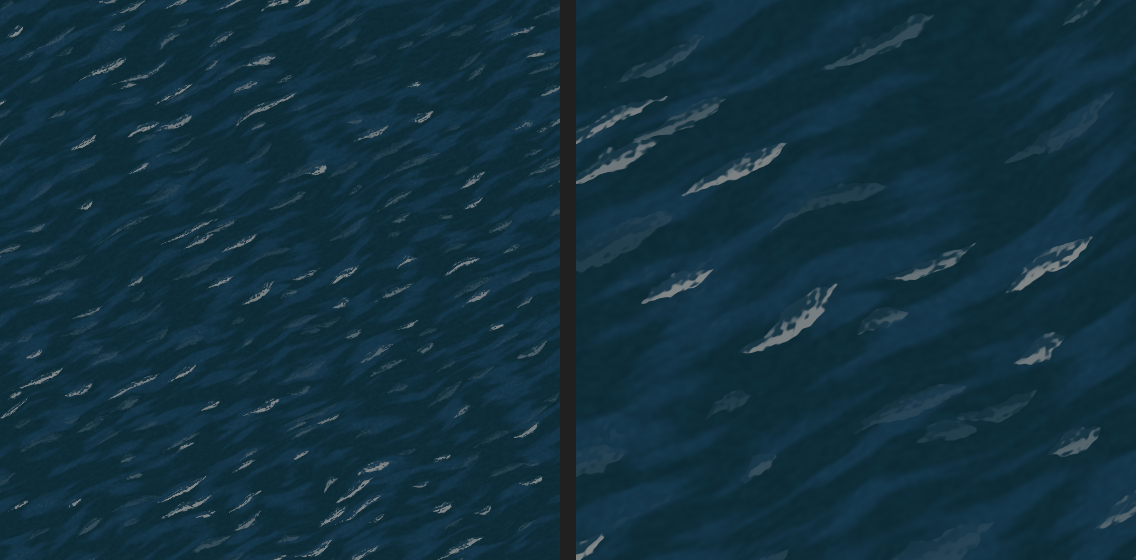
Left: the whole. Right: its middle third, enlarged.
Give the GLSL for this texture, as a Shadertoy shader.

```glsl
// Dark sea surface: slanted, wavy bands of teal and navy from warped, stretched
// gradient noise, with scattered slim glints of pale, brushed foam.
// Everything lives in a rotated frame whose x axis follows the swell.
#define SWELL_ANGLE 0.47
#define WARP_AMOUNT 0.026
#define BAND_FREQ vec2(11.0, 46.0)
#define GLINT_CELL vec2(0.100, 0.040)
#define GLINT_SHARE 0.80
#define DEEP_TEAL vec3(0.050, 0.172, 0.217)
#define NAVY vec3(0.080, 0.212, 0.292)
#define FOAM_SHADE vec3(0.130, 0.250, 0.320)
#define FOAM_LIGHT vec3(0.500, 0.520, 0.525)

vec2 hash2(vec2 p) {
    vec3 q = fract(p.xyx * vec3(0.1031, 0.1030, 0.0973));
    q += dot(q, q.yzx + 33.33);
    return fract((q.xx + q.yz) * q.zy);
}

// Gradient noise, roughly -0.6 to 0.6
float noise(vec2 p) {
    vec2 i = floor(p), f = p - i;
    vec2 u = f * f * f * (f * (f * 6.0 - 15.0) + 10.0);
    vec2 corner = vec2(0.0, 1.0);
    float a = dot(hash2(i) * 2.0 - 1.0, f);
    float b = dot(hash2(i + corner.yx) * 2.0 - 1.0, f - corner.yx);
    float c = dot(hash2(i + corner.xy) * 2.0 - 1.0, f - corner.xy);
    float d = dot(hash2(i + corner.yy) * 2.0 - 1.0, f - corner.yy);
    return mix(mix(a, b, u.x), mix(c, d, u.x), u.y);
}

// Swell bands: long streaks, finer strokes and a frayed border
float swellBands(vec2 p) {
    float broad = noise(p * BAND_FREQ + 40.0);
    float fine = noise(p * BAND_FREQ * vec2(1.6, 2.1) + 90.0);
    float frayed = noise(p * BAND_FREQ * vec2(4.0, 4.5) + 15.0);
    float patches = noise(p * vec2(4.0, 7.0) + 15.0);
    return broad + 0.5 * fine + 0.16 * frayed + 0.25 * patches;
}

// Foam glints: x is coverage, y is brightness
vec2 foamGlints(vec2 p, float pixel) {
    vec2 cell = floor(p / GLINT_CELL);
    float ragged = noise(p * vec2(60.0, 150.0) + 7.0)
                 + 0.5 * noise(p * vec2(180.0, 260.0) + 77.0);
    float brush = noise(p * vec2(50.0, 280.0) + 60.0)
                + 0.8 * noise((p + p.yx * vec2(0.6, -0.4)) * vec2(170.0, 300.0) + 25.0);
    vec2 result = vec2(0.0);
    for (int j = -1; j <= 1; j++)
    for (int i = -1; i <= 1; i++) {
        vec2 id = cell + vec2(i, j);
        vec2 place = hash2(id + 211.0);
        vec2 size = hash2(id + 337.0);
        vec2 look = hash2(id + 459.0);
        if (look.x > GLINT_SHARE) continue;

        vec2 q = p - (id + 0.1 + 0.8 * place) * GLINT_CELL;
        float halfLength = mix(0.015, 0.054, size.x * size.x);
        float halfWidth = mix(0.0040, 0.0080, size.y * sqrt(size.x));
        float t = q.x / halfLength;
        q.y += (place.x - 0.5) * 0.008 * t * t;

        // Slim profile, fuller toward one tip, with a ragged rim
        float rim = halfWidth * (1.0 - t * t) * (1.0 + 0.45 * t);
        float dist = abs(q.y) - rim + 0.0045 * ragged;
        float shape = smoothstep(pixel, -pixel, dist) * step(abs(t), 1.15);

        // Solid bright lower edge, brushed and thinner foam above it
        float strength = smoothstep(0.15, 0.85, look.y);
        float lowerEdge = smoothstep(0.35, -0.35, q.y / halfWidth + 0.5 * ragged);
        float strokes = smoothstep(-0.18, 0.22, brush + 0.45 * (lowerEdge - 0.4));
        float cover = shape * mix(0.55, 1.0, strokes) * mix(0.65, 1.0, strength);
        float light = strokes * mix(0.12, 1.0, strength) * (0.6 + 0.4 * lowerEdge);
        if (cover > result.x) result = vec2(cover, light);
    }
    return result;
}

// Thin, broken spray strokes lying on the crests
float spray(vec2 p, float band) {
    float crest = smoothstep(0.08, 0.40, band);
    float cluster = smoothstep(0.02, 0.28, noise(p * vec2(13.0, 38.0) + 120.0));
    float strokes = smoothstep(0.0, 0.25, noise((p + p.yx * vec2(0.5, -0.3)) * vec2(130.0, 270.0)));
    return crest * cluster * strokes;
}

void mainImage(out vec4 fragColor, in vec2 fragCoord) {
    vec2 uv = fragCoord / iResolution.y;
    float pixel = 0.9 / iResolution.y;

    // Align x with the swell, then bend the streaks
    float c = cos(SWELL_ANGLE), s = sin(SWELL_ANGLE);
    vec2 p = vec2(c * uv.x + s * uv.y, c * uv.y - s * uv.x) + 3.0;
    p.y += WARP_AMOUNT * noise(p * vec2(7.0, 8.0))
         + 0.25 * WARP_AMOUNT * noise(p * vec2(19.0, 22.0) + 31.0);

    // Water body
    float band = swellBands(p);
    vec3 color = mix(DEEP_TEAL, NAVY, smoothstep(-0.10, 0.30, band));
    color *= 1.0 + 0.10 * noise(p * vec2(60.0, 150.0))
                 + 0.10 * noise(p * vec2(170.0, 240.0) + 9.0);

    // Spray and foam on top
    color = mix(color, FOAM_SHADE, 0.65 * spray(p, band));
    vec2 foam = foamGlints(p, pixel);
    color = mix(color, mix(FOAM_SHADE, FOAM_LIGHT, foam.y), foam.x);

    fragColor = vec4(color, 1.0);
}
```
